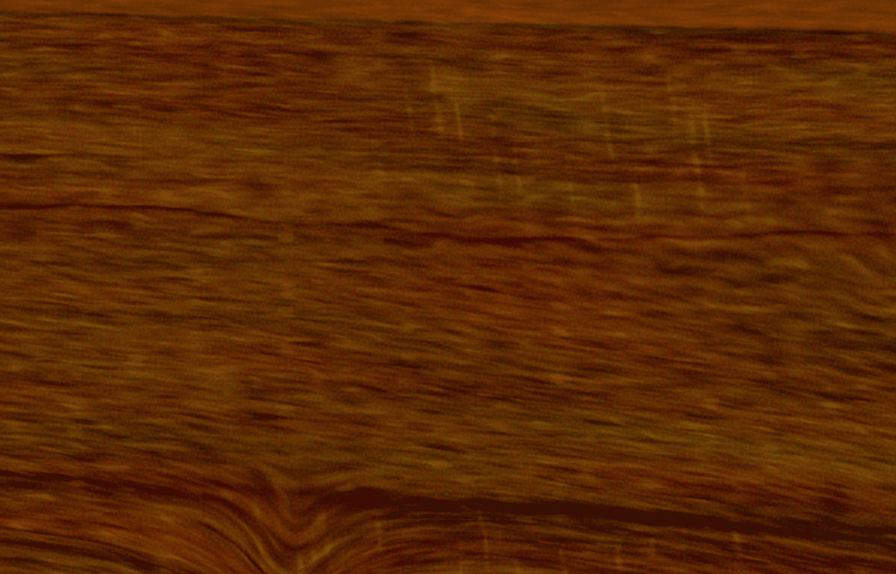
Reproduce this texture procedurally as a Shadertoy shader.

```glsl
// Dark brown oak plank: short tilted grain, long creases, pale cross marks and a knot.

const vec3 DARK_BROWN = vec3(0.225, 0.055, 0.01);
const vec3 MID_BROWN = vec3(0.37, 0.17, 0.01);
const vec3 PALE_BROWN = vec3(0.48, 0.28, 0.03);
const vec3 EDGE_ORANGE = vec3(0.49, 0.225, 0.015);
const vec3 RED_SHIFT = vec3(0.036, -0.028, 0.0);

vec2 hash2(vec2 p) {
    vec3 q = fract(p.xyx * vec3(0.1031, 0.1030, 0.0973));
    q += dot(q, q.yzx + 33.33);
    return fract((q.xx + q.yz) * q.zy);
}

float cornerSlope(vec2 cell, vec2 offset) {
    float angle = 6.2832 * hash2(cell).x;
    return dot(vec2(cos(angle), sin(angle)), offset);
}

// Gradient noise, roughly -0.7 to 0.7
float gradientNoise(vec2 p) {
    vec2 i = floor(p), f = p - i;
    vec2 u = f * f * f * (f * (f * 6.0 - 15.0) + 10.0);
    vec2 e = vec2(1.0, 0.0);
    return mix(mix(cornerSlope(i, f), cornerSlope(i + e, f - e), u.x),
               mix(cornerSlope(i + e.yx, f - e.yx), cornerSlope(i + e.xx, f - e.xx), u.x), u.y);
}

// Noise stretched along the grain, shifted by a seed
float fibre(vec2 g, vec2 frequency, float seed) {
    return gradientNoise(g * frequency + vec2(seed, seed * 1.7));
}

// Dark line with separate softness above and below
float crease(float height, float above, float below) {
    float d = height / (height > 0.0 ? above : below);
    return exp(-d * d);
}

// Pale mark across the grain, leaning to the right as it falls
float crossMark(vec2 q, float halfLength, float width) {
    float d = (q.x + 0.13 * q.y) / width;
    return exp(-d * d) * smoothstep(halfLength, halfLength * 0.5, abs(q.y));
}

// A scatter of cross marks inside a box
float markCluster(vec2 p, vec2 low, vec2 high, float halfLength, float seed) {
    float sum = 0.0;
    for (int i = 0; i < 13; i++) {
        vec2 h = hash2(vec2(float(i) * 7.0 + seed, seed));
        vec2 k = hash2(vec2(seed, float(i) * 5.0 + 3.0));
        float column = (float(i) + h.x) / 13.0;
        sum += crossMark(p - mix(low, high, vec2(column, h.y)), halfLength * mix(0.4, 1.3, k.x),
                         mix(0.004, 0.007, h.x)) * mix(0.3, 1.0, k.y);
    }
    return min(sum, 1.0);
}

// Plank position to grain coordinates: x along the fibres, y across them
vec2 grainSpace(vec2 p) {
    float lower = smoothstep(0.7, 0.25, p.y);
    float fromKnot = length(vec2(p.x - 0.51, 0.05));
    float knotDip = 0.2 * exp(-fromKnot / 0.11) * smoothstep(0.24, -0.02, p.y);
    float sway = 0.016 * gradientNoise(p * vec2(1.6, 3.0))
               + 0.004 * gradientNoise(p * vec2(9.0, 14.0) + 5.0);
    return vec2(p.x, p.y + 0.04 * p.x + 0.025 * p.x * p.x * lower + knotDip + sway);
}

void mainImage(out vec4 fragColor, in vec2 fragCoord) {
    vec2 p = fragCoord / iResolution.y;
    vec2 g = grainSpace(p);

    // Grain from broad bands down to short dashes
    float bands = fibre(g, vec2(0.8, 9.0), 11.0);
    float streaks = fibre(g, vec2(1.8, 48.0), 23.0);
    float lower = smoothstep(0.75, 0.45, p.y);
    vec2 slanted = g + vec2(0.0, 0.06 * p.x * lower);
    float dashes = fibre(slanted, vec2(12.0, 92.0), 37.0);
    float threads = fibre(slanted, vec2(19.0, 150.0), 51.0);
    float speckle = gradientNoise(p * 190.0);
    float tone = 0.49 + 0.3 * bands + 0.34 * streaks + 0.4 * dashes
               + 0.33 * threads + 0.2 * speckle;

    // Sparse dark pores and pale flecks
    float pores = fibre(slanted, vec2(10.0, 78.0), 67.0);
    float flecks = fibre(slanted, vec2(19.0, 85.0), 83.0);
    tone -= 0.26 * smoothstep(0.2, 0.5, pores) * (0.5 + 0.5 * lower);
    tone += 0.26 * smoothstep(0.2, 0.5, flecks);

    // Long creases
    float wobble = 0.01 * gradientNoise(vec2(p.x * 6.0, 2.5))
                 + 0.003 * gradientNoise(vec2(p.x * 23.0, 6.5));
    float midLine = 0.645 - 0.065 * smoothstep(0.0, 1.05, p.x)
                  + 0.012 * smoothstep(1.05, 1.4, p.x) + wobble;
    float midStrength = 0.75 + 0.9 * gradientNoise(vec2(p.x * 5.0, 8.3));
    float midShadow = crease(p.y - midLine, 0.008, 0.045);
    tone -= 0.4 * midStrength * crease(p.y - midLine, 0.003, 0.006) + 0.12 * midShadow;
    tone -= 0.36 * crease(p.y - 0.735 + 0.035 * p.x - wobble, 0.003, 0.007)
          * smoothstep(0.45, 0.1, p.x);
    tone -= 0.3 * crease(p.y - 0.49 + 0.03 * p.x - wobble, 0.004, 0.008)
          * smoothstep(1.1, 1.4, p.x);

    // Dark seam and arched rings around the knot
    float seam = p.y - 0.19 + 0.07 * p.x - wobble;
    float belowSeam = smoothstep(0.008, -0.012, seam);
    float rings = fibre(g, vec2(1.5, 60.0), 97.0);
    tone -= 0.3 * crease(seam + 0.01, 0.01, 0.035);
    tone += belowSeam * (0.4 * rings - mix(0.06, 0.17, smoothstep(0.3, 0.75, p.x)));

    // Cross marks, broken up by the grain
    vec2 bent = p + vec2(0.007 * gradientNoise(p * vec2(8.0, 22.0)), 0.0);
    float marks = markCluster(bent, vec2(0.7, 0.64), vec2(1.32, 0.84), 0.085, 3.0)
                + markCluster(bent, vec2(0.43, 0.0), vec2(1.3, 0.08), 0.06, 19.0)
                + 0.5 * markCluster(bent, vec2(0.45, 0.0), vec2(0.58, 0.14), 0.06, 41.0);
    float broken = clamp(0.65 + 1.3 * dashes + 0.8 * streaks, 0.1, 1.0);
    tone += 0.42 * min(marks, 1.0) * broken;

    // Tone to colour, with drifts between olive and red
    tone = clamp(tone, 0.0, 1.0);
    vec3 color = tone < 0.5 ? mix(DARK_BROWN, MID_BROWN, tone * 2.0)
                            : mix(MID_BROWN, PALE_BROWN, tone * 2.0 - 1.0);
    float redness = fibre(g, vec2(1.6, 14.0), 113.0) + 0.8 * gradientNoise(p * 75.0 + 9.0)
                  + 0.25 * midShadow + 0.15 * belowSeam;
    color += RED_SHIFT * redness;

    // Orange board edge along the top
    float edge = p.y - 0.981 + 0.024 * p.x - 0.2 * wobble;
    color *= 1.0 - 0.2 * crease(edge + 0.004, 0.004, 0.01);
    float glow = crease(edge - 0.01, 0.02, 0.01) * smoothstep(0.5, 1.5, p.x);
    vec3 edgeColor = EDGE_ORANGE * (0.68 + 0.34 * tone + 0.16 * glow);
    color = mix(color, edgeColor, smoothstep(-0.003, 0.005, edge));

    fragColor = vec4(clamp(color, 0.0, 1.0), 1.0);
}
```
